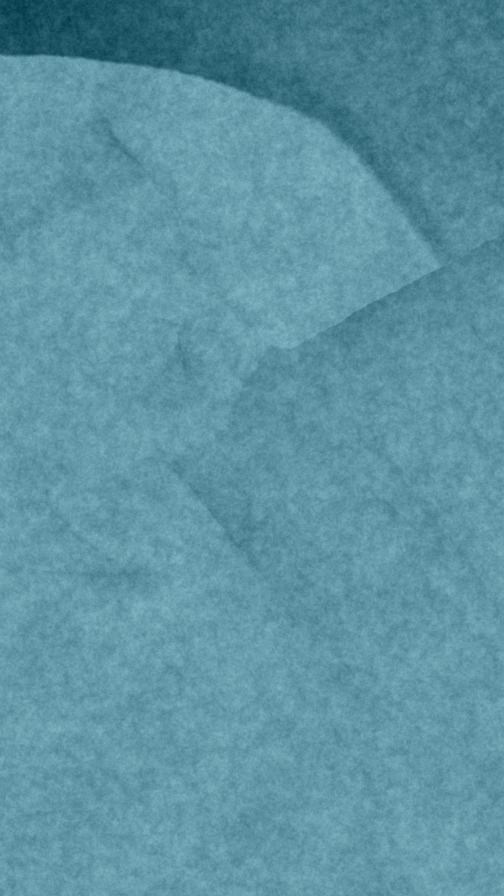
Write a Shadertoy shader that draws this texture.

```glsl
// Crumpled blue tissue paper: a lit sheet under a dark curled flap, with a fold
// rising to the right. One-sided creases shade a tone that is tinted at the end;
// cellular facets, wrinkles and layered noise add crumple and fibre grain.
#define PAPER_TINT vec3(0.37, 0.58, 0.64)
#define LIT_TONE 0.026
#define FLAP_DARK -0.270
#define FLAP_LIGHT -0.085
#define FOLD_DEPTH 0.085
#define CREASE_DEPTH 0.075
#define FACET_DEPTH 0.020
#define WRINKLE_DEPTH 0.035
#define FIBRE_DEPTH 0.23
#define WARP 0.020

float hash(vec2 p) {
    vec3 q = fract(p.xyx * 0.1031);
    q += dot(q, q.yzx + 33.33);
    return fract((q.x + q.y) * q.z);
}

vec2 hash2(vec2 p) { return vec2(hash(p), hash(p + 71.7)); }

float noise(vec2 p) {
    vec2 i = floor(p), f = fract(p);
    f = f * f * (3.0 - 2.0 * f);
    return mix(mix(hash(i), hash(i + vec2(1, 0)), f.x),
               mix(hash(i + vec2(0, 1)), hash(i + vec2(1, 1)), f.x), f.y);
}

// Layered noise centred on zero
float layers(vec2 p, float gain) {
    float sum = 0.0, total = 0.0, amp = 1.0;
    for (int i = 0; i < 4; i++) {
        sum += amp * (noise(p) - 0.5);
        total += amp;
        amp *= gain;
        p = mat2(1.6, 1.2, -1.2, 1.6) * p + 7.3;
    }
    return sum / total;
}

// Cellular facets, each tilted in its own direction
float facets(vec2 p) {
    vec2 cell = floor(p);
    float sum = 0.0, total = 0.0;
    for (int y = -1; y <= 1; y++)
    for (int x = -1; x <= 1; x++) {
        vec2 id = cell + vec2(x, y);
        vec2 away = p - id - hash2(id);
        float weight = exp(-25.0 * dot(away, away));
        sum += weight * dot(away, hash2(id + 13.0) - 0.5) * 3.0;
        total += weight;
    }
    return sum / total;
}

// Dark line on a-b, with shade on its right that fades over width
float crease(vec2 p, vec2 a, vec2 b, float width, float soft) {
    float len = length(b - a);
    vec2 dir = (b - a) / len;
    float along = dot(p - a, dir) / len;
    float side = dot(p - a, vec2(dir.y, -dir.x));
    float ends = smoothstep(-0.15, 0.15, along) * (1.0 - smoothstep(0.85, 1.15, along));
    float shade = smoothstep(-soft, soft, side) * exp(-max(side, 0.0) / width);
    return ends * (shade + 0.45 * exp(-abs(side) / soft));
}

float creases(vec2 p) {
    float s = 0.6 * crease(p, vec2(0.16, 0.805), vec2(-0.05, 0.71), 0.11, 0.010);
    s += 0.7 * crease(p, vec2(0.11, 0.876), vec2(0.16, 0.805), 0.012, 0.003);
    s += 0.5 * crease(p, vec2(0.19, 0.82), vec2(0.21, 0.70), 0.015, 0.003);
    s += 0.6 * crease(p, vec2(0.29, 0.63), vec2(0.21, 0.70), 0.012, 0.003);
    s += 0.6 * crease(p, vec2(0.155, 0.55), vec2(0.208, 0.622), 0.050, 0.003);
    s += 1.0 * crease(p, vec2(0.208, 0.58), vec2(0.203, 0.635), 0.010, 0.002);
    s += 0.5 * crease(p, vec2(0.24, 0.52), vec2(0.30, 0.61), 0.030, 0.003);
    s += 0.9 * crease(p, vec2(0.275, 0.38), vec2(0.19, 0.48), 0.030, 0.0025);
    s += 0.6 * crease(p, vec2(0.34, 0.29), vec2(0.27, 0.38), 0.018, 0.003);
    s += 0.5 * crease(p, vec2(0.0, 0.365), vec2(0.18, 0.362), 0.008, 0.002);
    s += 0.6 * crease(p, vec2(0.01, 0.088), vec2(0.065, 0.099), 0.004, 0.0015);
    // Scattered streaks running down the right side
    for (int i = 0; i < 9; i++) {
        vec2 r = hash2(vec2(i, 5));
        vec2 start = vec2(0.33 + 0.18 * r.x, 0.16 + 0.05 * float(i) + 0.03 * r.y);
        s += 0.45 * crease(p, start, start + vec2(0.055, -0.05 - 0.05 * r.y), 0.008, 0.003);
    }
    return s;
}

// Broken thin wrinkles, stretched along the falling diagonal
float wrinkles(vec2 p) {
    vec2 q = mat2(0.6, 0.8, 0.8, -0.6) * p * vec2(1.0, 1.0);
    float line = exp(-abs(layers(q * vec2(9.0, 5.0), 0.5)) / 0.014);
    return line * smoothstep(0.45, 0.75, noise(p * 11.0 + 3.0));
}

void mainImage(out vec4 fragColor, in vec2 fragCoord) {
    vec2 uv = fragCoord / iResolution.y;
    vec2 wobble = vec2(layers(uv * 24.0, 0.7), layers(uv * 24.0 + 40.0, 0.7));
    vec2 p = uv + WARP * wobble;

    // Lit sheet with crumple and creases
    float tone = LIT_TONE + FACET_DEPTH * facets(p * 9.0) + 0.03 * layers(uv * 7.0, 0.6);
    tone += 0.025 * exp(-30.0 * dot(uv - vec2(0.38, 0.72), uv - vec2(0.38, 0.72)));
    tone -= CREASE_DEPTH * creases(p) + WRINKLE_DEPTH * wrinkles(uv + 0.3 * WARP * wobble);

    // Fold that peaks at the centre and climbs to the right
    vec2 edge = uv + 0.5 * WARP * wobble;
    float u = edge.x - 0.30;
    float below = 0.612 + (u < 0.0 ? 1.4 * u : max(0.55 * u - 0.015, 0.0)) - edge.y;
    float fold = smoothstep(-0.0015, 0.0015, below) * smoothstep(0.2, 0.3, edge.x);
    tone -= fold * (FOLD_DEPTH * exp(-below / 0.06) * smoothstep(-0.03, 0.1, u)
                    + 0.028 * exp(-below / 0.35));

    // Dark flap across the top, lighter to the right and at its lower tip
    float bend = edge.x - 0.38;
    float above = edge.y - 0.941 + 0.55 * edge.x * edge.x + 0.45 * (bend + sqrt(bend * bend + 0.0012));
    float soft = 0.003 + 0.010 * smoothstep(0.25, 0.48, edge.x);
    float flap = smoothstep(-soft, soft, above) * (1.0 - fold);
    float lift = smoothstep(-0.02, 0.40, p.x) * mix(0.65, 1.0, smoothstep(0.015, 0.06, above));
    float flapTone = mix(FLAP_DARK, FLAP_LIGHT, lift) + 0.07 * (1.0 - smoothstep(0.72, 0.87, p.y));
    flapTone += 0.06 * layers(uv * 40.0, 0.9) - 0.03 * smoothstep(0.94, 1.0, uv.y);
    tone = mix(tone, flapTone, flap);

    // Fibre mottle and fine grain
    tone += FIBRE_DEPTH * layers(uv * 80.0, 1.0);
    fragColor = vec4(clamp(PAPER_TINT + tone * vec3(1.03, 1.0, 1.0), 0.0, 1.0), 1.0);
}
```
